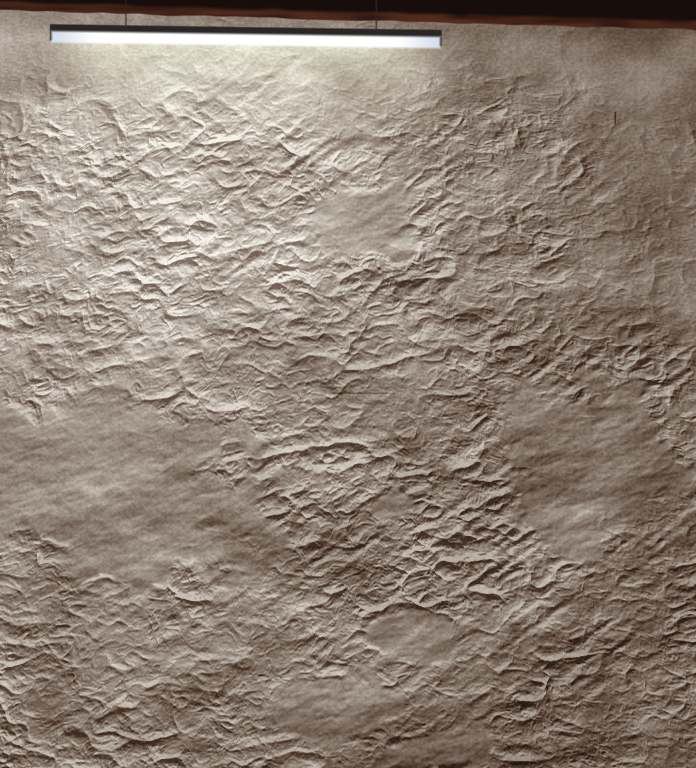
Reproduce this texture procedurally as a Shadertoy shader.

```glsl
// Rough plaster wall raked from above by a slim strip lamp under a dark roof beam.
// A field of short broken ridges, flattened inside smooth repair patches, is shaded
// by its slope towards the lamp; a soft light pool and stains set the broad tone.
#define RELIEF_GAIN 1.9
#define RELIEF_SCALE vec2(27.0, 41.0)
#define SLOPE_STEP 0.0028
#define PATCH_LEVEL 0.40
#define SCRATCH_GAIN 0.17
#define GRAIN 0.08
#define STAIN 0.25
#define WALL_TONE 0.457
#define POOL_GAIN 0.19
#define GLOW_GAIN 0.27
#define LAMP_LEFT 0.065
#define LAMP_RIGHT 0.575

// Repair patches: centre, then radii
const vec4 PATCHES[9] = vec4[9](
    vec4(0.470, 0.712, 0.080, 0.056), vec4(0.120, 0.390, 0.210, 0.110),
    vec4(0.250, 0.320, 0.150, 0.078), vec4(0.770, 0.410, 0.108, 0.128),
    vec4(0.545, 0.170, 0.052, 0.036), vec4(0.440, 0.075, 0.088, 0.045),
    vec4(0.515, 0.343, 0.033, 0.022), vec4(0.565, 0.025, 0.078, 0.030),
    vec4(0.160, 0.275, 0.078, 0.030));

float hash(vec2 p) {
    return fract(sin(dot(p, vec2(127.1, 311.7))) * 43758.5453);
}

float noise(vec2 p) {
    vec2 i = floor(p), f = fract(p);
    f = f * f * (3.0 - 2.0 * f);
    return mix(mix(hash(i), hash(i + vec2(1, 0)), f.x),
               mix(hash(i + vec2(0, 1)), hash(i + vec2(1, 1)), f.x), f.y);
}

mat2 rotation(float a) {
    return mat2(cos(a), sin(a), -sin(a), cos(a));
}

float fbm(vec2 p) {
    float sum = 0.0, amp = 0.5;
    for (int i = 0; i < 4; i++) {
        sum += amp * noise(p);
        p = rotation(0.5) * p * 2.03 + 7.3;
        amp *= 0.5;
    }
    return sum;
}

// Coverage of the smooth patches, with ragged outlines
float patchMask(vec2 p) {
    float ragged = 1.3 * (fbm(p * 21.0) - 0.47), cover = 0.0;
    for (int i = 0; i < 9; i++) {
        float d = length((p - PATCHES[i].xy) / PATCHES[i].zw) + ragged;
        cover = max(cover, 1.0 - smoothstep(0.76, 1.08, d));
    }
    return cover;
}

// Height of the plaster: chipped ridges, trowel scratches and patches
float plasterHeight(vec2 p, float cover) {
    float worn = smoothstep(0.94, 0.80, p.y) * 0.85 + 0.15;
    worn *= 1.0 - 0.65 * smoothstep(0.70, 0.84, p.x) * smoothstep(0.46, 0.62, p.y);
    worn *= 0.6 + 0.8 * noise(p * 13.0 + 2.0);
    float rough = worn * (1.0 - 0.85 * cover);

    vec2 q = rotation(-0.15) * p * RELIEF_SCALE;
    q += 0.30 * vec2(noise(p * 47.0), noise(p * 47.0 + 31.0));
    float chips = 0.0, amp = 0.47;
    for (int i = 0; i < 5; i++) {
        float n = noise(q);
        float ridge = 1.0 - abs(2.0 * n - 1.0);
        float broken = smoothstep(0.25, 0.65, noise(q * 0.83 + 5.7));
        chips += amp * mix(0.6 * n + 0.1, ridge * ridge, 0.85 * broken);
        q = rotation(i % 2 == 0 ? 0.75 : -1.0) * q * 1.83 + 11.7;
        amp *= 0.57;
    }
    vec2 along = rotation(-0.62) * p;
    float scratches = noise(along * vec2(16.0, 150.0)) * smoothstep(0.4, 0.7, noise(p * 9.0 + 4.0));
    float folds = 0.85 * fbm(rotation(-0.3) * p * vec2(12.0, 27.0));
    return rough * (chips - 0.5 + SCRATCH_GAIN * scratches) + cover * (folds - PATCH_LEVEL);
}

// Warm brown in shade, nearly neutral in full light
vec3 plasterColor(float tone) {
    vec3 lit = vec3(tone, 1.1 * tone - 0.11, 1.13 * tone - 0.175);
    return max(lit, tone * vec3(1.0, 0.70, 0.55));
}

float box(vec2 p, vec2 centre, vec2 halfSize, float blur) {
    vec2 d = abs(p - centre) - halfSize;
    return 1.0 - smoothstep(-blur, blur, max(d.x, d.y));
}

void mainImage(out vec4 fragColor, in vec2 fragCoord) {
    vec2 p = fragCoord / iResolution.y;
    float px = 1.0 / iResolution.y;
    float span = (p.x - LAMP_LEFT) / (LAMP_RIGHT - LAMP_LEFT);
    float drop = p.y - (0.957 - 0.0075 * span);

    // Broad light: wall falloff, wide pool and the glow under the lamp
    float tone = WALL_TONE + 0.11 * (1.0 - p.x / 0.906) + 0.02 * p.y;
    tone -= 0.07 * smoothstep(0.15, 0.0, p.y) * p.x;
    vec2 pool = (p - vec2(0.28, 0.76)) / vec2(0.34, 0.26);
    tone += POOL_GAIN * exp(-dot(pool, pool));
    float spread = 0.04 + 0.4 * max(-drop, 0.0);
    float window = smoothstep(0.08 - spread, 0.10 + spread, p.x)
                 * (1.0 - smoothstep(0.54 - spread, 0.56 + spread, p.x));
    float glow = window * exp(min(drop, 0.0) / 0.065) * smoothstep(0.012, -0.012, drop);
    tone += GLOW_GAIN * glow - 0.06 * smoothstep(-0.01, 0.02, drop);

    // Slope shading, stains and sandy grain
    vec2 ahead = p + normalize(vec2(0.32, 1.12) - p) * SLOPE_STEP;
    float slope = plasterHeight(p, patchMask(p)) - plasterHeight(ahead, patchMask(ahead));
    tone += RELIEF_GAIN * clamp(slope, -0.14, 0.11);
    tone += STAIN * (fbm(p * vec2(13.0, 19.0) + 3.0) - 0.47);
    tone += GRAIN * (noise(p * 380.0) - 0.5);
    tone -= 0.20 * box(p, vec2(0.470, 0.488), vec2(0.038, 0.0008), px);
    tone -= 0.30 * box(p, vec2(0.801, 0.846), vec2(0.0008, 0.008), px);
    vec3 color = plasterColor(clamp(tone, 0.14, 0.96));
    color += glow * vec3(0.01, 0.025, -0.02);

    // Roof beam with darkness above it
    float beamEdge = 0.987 - 0.029 * p.x + 0.003 * (noise(p * 45.0) - 0.5);
    vec3 wood = vec3(0.27, 0.14, 0.095) * (0.65 + 0.6 * noise(p * vec2(25.0, 180.0)));
    wood = mix(wood, vec3(0.09, 0.055, 0.045), smoothstep(0.008, 0.014, p.y - beamEdge));
    color = mix(color, wood, smoothstep(-px, px, p.y - beamEdge));

    // Hanging wires, lamp housing and its lit strip
    float wires = max(box(p, vec2(0.164, 0.985), vec2(0.0009, 0.018), px),
                      box(p, vec2(0.490, 0.982), vec2(0.0009, 0.022), px));
    color = mix(color, vec3(0.20, 0.15, 0.12), 0.8 * wires);
    vec2 lamp = vec2(p.x, drop);
    float middle = 0.5 * (LAMP_LEFT + LAMP_RIGHT), reach = 0.5 * (LAMP_RIGHT - LAMP_LEFT);
    color = mix(color, vec3(0.17, 0.15, 0.15), box(lamp, vec2(middle, 0.001), vec2(reach, 0.0105), px));
    float strip = box(lamp, vec2(middle, -0.005), vec2(reach - 0.002, 0.0075), 2.0 * px);
    vec3 stripColor = mix(vec3(0.84, 0.87, 0.93), vec3(1.0), smoothstep(1.0, 0.75, abs(2.0 * span - 1.0)));
    color = mix(color, stripColor, strip);

    fragColor = vec4(clamp(color, 0.0, 1.0), 1.0);
}
```
